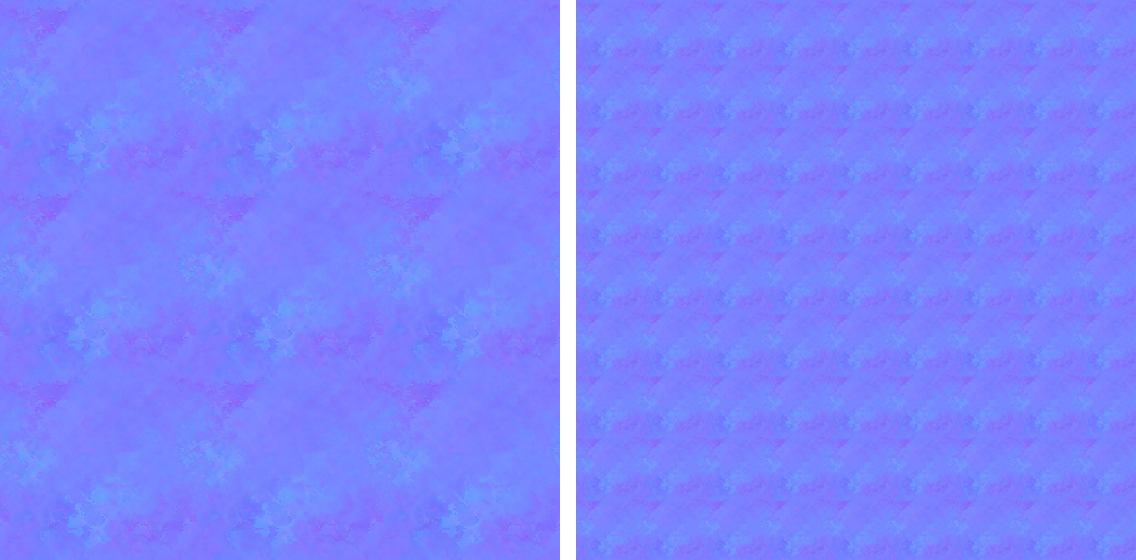
Left: one tile. Right: repeated 3 by 3.
A Shadertoy shader for this texture map:

```glsl
// Tiling normal map of a weathered, flaking surface: violet, blue and cyan patches.

const float REPEATS      = 3.0;                // tiles across and down
const vec3  BASE_COLOUR  = vec3(0.477, 0.508, 1.0);
const float PATCH_RADIUS = 0.145;              // in tile units
const float PATCH_GAIN   = 1.0;
const vec2  PATCH_SHAPE  = vec2(0.76, 1.26);   // stretch along the rising diagonal
const float RAGGEDNESS   = 0.45;               // warp of patch outlines
const float FLAKE_SHIFT  = 0.09;               // jump of tint across a flake edge
const float FLAKE_EDGE   = 0.012;
const float PALE_SCALE   = 12.0;               // flake cells across a tile
const float VIOLET_SCALE = 15.0;
const float PALE_LEVEL   = 0.52;
const float VIOLET_LEVEL = 0.55;
const vec2  PALE_FLAKE   = vec2(-0.012, 0.044);
const vec2  VIOLET_FLAKE = vec2(0.034, -0.030);
const float CALM         = 0.19;               // flake strength between the patches
const float RELIEF_STEP  = 0.005;
const float RELIEF       = 0.044;
const float STREAK       = 0.050;
const float GRAIN        = 0.095;

// Soft patches: centre x, y in the tile, then red and green tilt.
const int PATCH_COUNT = 11;
const vec4 PATCHES[PATCH_COUNT] = vec4[PATCH_COUNT](
    vec4(0.22, 0.88,  0.055, -0.082),
    vec4(0.36, 0.03, -0.050,  0.045),
    vec4(0.16, 0.51, -0.042,  0.060),
    vec4(0.36, 0.68,  0.032,  0.008),
    vec4(0.55, 0.30, -0.022,  0.085),
    vec4(0.31, 0.21, -0.045, -0.025),
    vec4(0.77, 0.15,  0.035, -0.046),
    vec4(0.00, 0.20,  0.032, -0.044),
    vec4(0.94, 0.56, -0.026,  0.030),
    vec4(0.03, 0.91,  0.028, -0.028),
    vec4(0.68, 0.83, -0.006, -0.016));

float hash(vec2 cell, float seed) {
    uvec3 v = uvec3(cell, seed);
    uint h = v.x * 374761u + v.y * 668265u + v.z * 974711u;
    h = (h ^ (h >> 13)) * 739391u;
    h = (h ^ (h >> 15)) * 482711u;
    return float((h ^ (h >> 16)) & 65535u) / 65535.0;
}

// Value noise that wraps after a whole number of cells.
float noise(vec2 p, vec2 period, float seed) {
    vec2 cell = floor(p);
    vec2 f = p - cell;
    f = f * f * (3.0 - 2.0 * f);
    vec2 a = mod(cell, period);
    vec2 b = mod(cell + 1.0, period);
    return mix(mix(hash(a, seed), hash(vec2(b.x, a.y), seed), f.x),
               mix(hash(vec2(a.x, b.y), seed), hash(b, seed), f.x), f.y);
}

float fbm(vec2 p, float frequency, int octaves, float seed) {
    float sum = 0.0;
    float total = 0.0;
    float weight = 1.0;
    for (int i = 0; i < octaves; i++) {
        sum += weight * noise(p * frequency, vec2(frequency), seed + float(i));
        total += weight;
        frequency *= 2.0;
        weight *= 0.66;
    }
    return sum / total;
}

// Crisp islands of peeled surface.
float flakes(vec2 p, float frequency, float level, float seed) {
    float h = fbm(p, frequency, 4, seed);
    float edge = max(FLAKE_EDGE, 0.5 * fwidth(h));
    return smoothstep(level - edge, level + edge, h);
}

float paleFlakes(vec2 p) {
    return flakes(p, PALE_SCALE, PALE_LEVEL, 20.0);
}

// Sum of soft diagonal patches, wrapped around the tile.
vec2 patchTilt(vec2 p) {
    vec2 tilt = vec2(0.0);
    for (int i = 0; i < PATCH_COUNT; i++) {
        vec2 d = p - PATCHES[i].xy;
        d -= round(d);
        d = vec2(d.x + d.y, d.x - d.y) * sqrt(0.5) * PATCH_SHAPE / PATCH_RADIUS;
        tilt += PATCHES[i].zw * exp(-dot(d, d));
    }
    return PATCH_GAIN * tilt;
}

// Diagonal brushing; the whole-number shear keeps it seamless.
float streaks(vec2 p) {
    vec2 q = vec2(p.x - p.y, p.y);
    return 0.5 * noise(q * vec2(5.0, 2.0), vec2(5.0, 2.0), 40.0)
         + 0.5 * noise(q * vec2(17.0, 7.0), vec2(17.0, 7.0), 41.0) - 0.5;
}

void mainImage(out vec4 fragColor, in vec2 fragCoord) {
    vec2 p = fragCoord / iResolution.xy * REPEATS;

    // Two layers of flakes, and the slopes of the first
    float pale = paleFlakes(p);
    float violet = flakes(p, VIOLET_SCALE, VIOLET_LEVEL, 30.0);
    vec2 slope = vec2(paleFlakes(p + vec2(RELIEF_STEP, 0.0)),
                      paleFlakes(p + vec2(0.0, RELIEF_STEP))) - pale;

    // Ragged patches, displaced where the surface has flaked
    vec2 warp = vec2(fbm(p, 9.0, 4, 1.0), fbm(p, 9.0, 4, 10.0)) - 0.5;
    vec2 shift = FLAKE_SHIFT * (vec2(pale, violet) - 0.4);
    vec2 tilt = patchTilt(p + RAGGEDNESS * warp + shift);

    // Flakes stand out most on the worn patches
    float wear = smoothstep(0.018, 0.065, length(patchTilt(p + 0.4 * warp)));
    float strength = mix(CALM, 1.0, wear);
    tilt += strength * ((pale - 0.4) * PALE_FLAKE + (violet - 0.3) * VIOLET_FLAKE);
    tilt -= RELIEF * strength * slope;

    // Brushing and fine grain
    tilt += STREAK * streaks(p) * vec2(-0.4, 1.0);
    vec2 grain = vec2(fbm(p, 28.0, 3, 50.0), fbm(p, 28.0, 3, 60.0)) - 0.5;
    tilt += GRAIN * grain * (0.5 + 0.5 * wear);

    vec3 colour = BASE_COLOUR + vec3(tilt, -1.2 * dot(tilt, tilt));
    fragColor = vec4(clamp(colour, 0.0, 1.0), 1.0);
}
```
